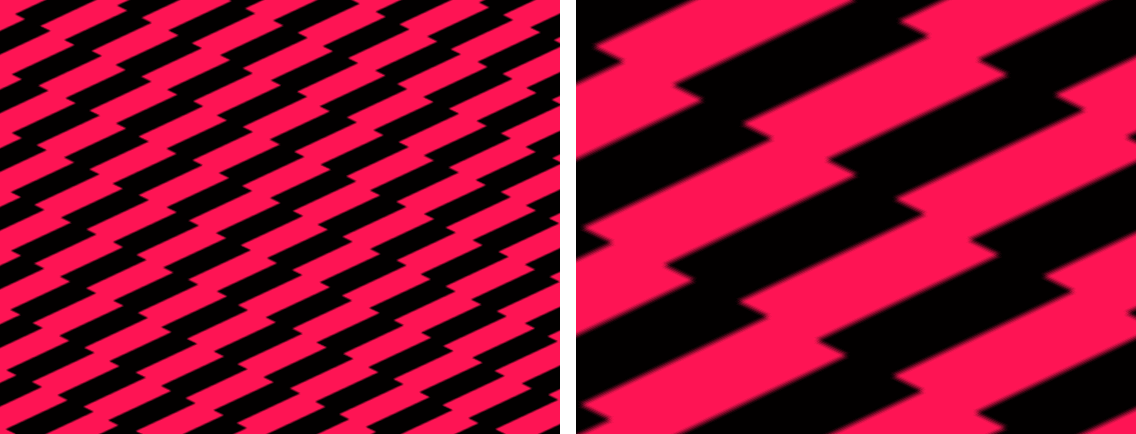
Left, the full canvas; right, a detail of the centre.
Give the GLSL for this pattern, as a WebGL 2 fragment shader.

```glsl
#version 300 es
precision highp float;

uniform vec2 u_resolution;
out vec4 fragColor;

// Lengths are fractions of the canvas width
#define ANCHOR vec2(0.479, 0.420)
#define STEP_ALONG vec2(0.0911, -0.0447)
#define STEP_UP vec2(0.002, 0.1057)
#define SHEAR 1.2
#define BLACK_SHARE 0.485
#define TIP_JITTER 0.06
#define SOFTNESS 0.0042
#define SAMPLES 5
#define BLACK vec3(0.008, 0.0, 0.0)
#define PINK vec3(0.995, 0.08, 0.33)

float hash(vec2 cell) {
    return fract(sin(dot(cell, vec2(127.1, 311.7))) * 4375.85);
}

// 1 on the black bars, 0 on the pink ones
float bars(vec2 p) {
    // Lattice coordinates: x runs along a seam, y counts the seams
    vec2 q = inverse(mat2(STEP_ALONG, STEP_UP)) * (p - ANCHOR);

    // Shift each bar end a little; the breaks fall where both sides agree
    vec2 barEnd = vec2(floor(2.0 * q.x + 0.32), round(q.y));
    float shift = TIP_JITTER * (hash(barEnd) - 0.5);
    float seam = floor(q.y + shift);

    // Slanted stripes restart at every seam
    float phase = fract(q.x - SHEAR * (q.y - seam));
    return 1.0 - step(BLACK_SHARE, phase);
}

void main() {
    vec2 p = gl_FragCoord.xy / u_resolution.x;
    float width = max(SOFTNESS, 1.0 / u_resolution.x);

    // Average over a small square to soften the edges
    float black = 0.0;
    for (int y = 0; y < SAMPLES; y++) {
        for (int x = 0; x < SAMPLES; x++) {
            vec2 offset = (vec2(x, y) + 0.5) / float(SAMPLES) - 0.5;
            black += bars(p + offset * width);
        }
    }
    black /= float(SAMPLES * SAMPLES);

    fragColor = vec4(mix(PINK, BLACK, black), 1.0);
}
```
